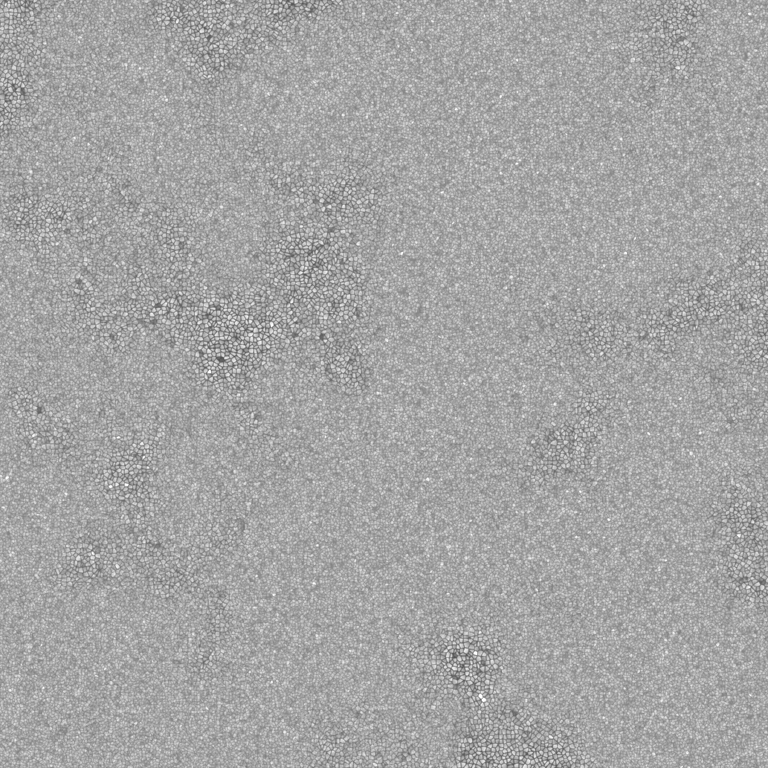
Reproduce this texture procedurally as a three.js fragment shader.

```glsl
// Fine grey asphalt: tightly packed stone grains with dark gaps and rougher patches.
varying vec2 vUv;

// Two independent random values per lattice point
vec2 hash2(vec2 p) {
  vec3 q = fract(p.xyx * vec3(0.1031, 0.1030, 0.0973));
  q += dot(q, q.yzx + 33.33);
  return fract((q.xx + q.yz) * q.zy);
}

float valueNoise(vec2 p) {
  vec2 cell = floor(p);
  vec2 f = fract(p);
  f = f * f * (3.0 - 2.0 * f);
  float low = mix(hash2(cell).x, hash2(cell + vec2(1.0, 0.0)).x, f.x);
  float high = mix(hash2(cell + vec2(0.0, 1.0)).x, hash2(cell + 1.0).x, f.x);
  return mix(low, high, f.y);
}

float fbm(vec2 p) {
  float sum = 0.0;
  float amplitude = 0.5;
  for (int i = 0; i < 5; i++) {
    sum += amplitude * valueNoise(p);
    p = mat2(1.6, 1.2, -1.2, 1.6) * p + 17.0;
    amplitude *= 0.55;
  }
  return sum;
}

// Brightness of a bed of Voronoi stones, one per unit cell
float stoneBed(vec2 p, float roughness) {
  vec2 cell = floor(p);
  vec2 stoneId = cell;
  vec2 toStone = vec2(0.0);
  float nearest = 9.0;
  float second = 9.0;
  for (int y = -1; y <= 1; y++) {
    for (int x = -1; x <= 1; x++) {
      vec2 id = cell + vec2(float(x), float(y));
      vec2 offset = id + hash2(id) - p;
      float d = length(offset);
      if (d < nearest) {
        second = nearest;
        nearest = d;
        stoneId = id;
        toStone = offset;
      } else {
        second = min(second, d);
      }
    }
  }

  // Each stone has its own tone and tilted face; a few are nearly white
  vec2 random = hash2(stoneId + 71.0);
  float angle = 6.2832 * random.y;
  float stone = 0.73 + 0.04 * roughness + 0.22 * (random.x - 0.5);
  stone += 0.2 * dot(toStone, vec2(cos(angle), sin(angle)));
  stone += 0.22 * smoothstep(0.97, 0.995, hash2(stoneId + 139.0).x);

  float gap = mix(0.5, 0.31, roughness);
  return mix(gap, stone, smoothstep(0.0, 0.3, second - nearest));
}

float asphalt(vec2 uv, float roughness) {
  float fine = stoneBed(uv * 265.0 + 400.0, roughness);
  float coarse = stoneBed(uv * 185.0, roughness);
  return mix(fine, coarse, 0.2 + 0.8 * roughness);
}

void main() {
  // Cloudy patches where the surface is coarser and its gaps deeper
  float roughness = smoothstep(0.38, 0.82, fbm(vUv * 7.0 + 3.0));

  // Average a small grid of samples to soften grain edges
  float tone = 0.0;
  for (int y = 0; y < 2; y++) {
    for (int x = 0; x < 2; x++) {
      vec2 shift = (vec2(float(x), float(y)) - 0.5) / 1024.0;
      tone += 0.25 * asphalt(vUv + shift, roughness);
    }
  }
  gl_FragColor = vec4(vec3(clamp(tone, 0.0, 1.0)), 1.0);
}
```
